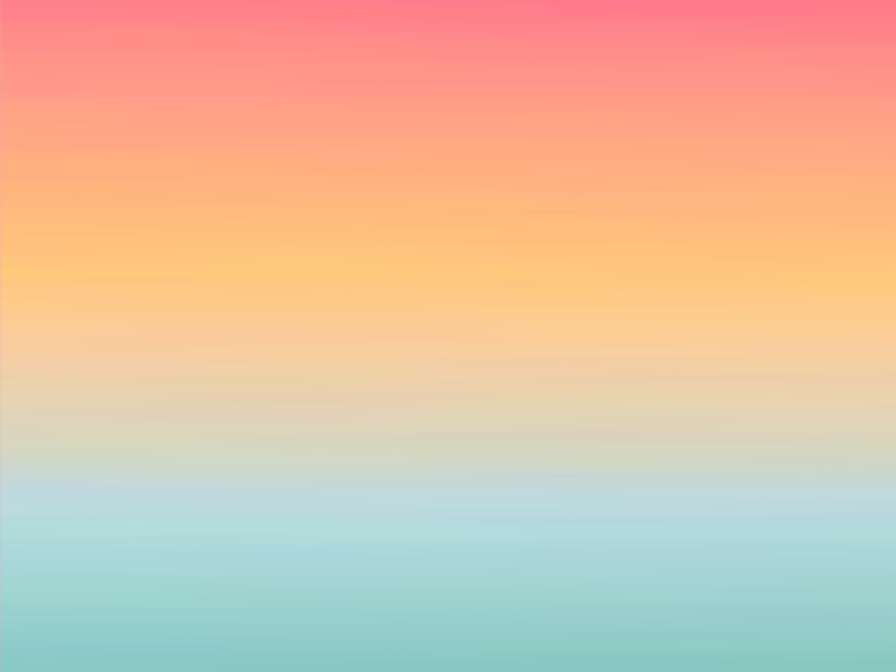
A WebGL 1 fragment shader for this background:

```glsl
precision highp float;
// A soft sunset sky: coral pink falls through apricot and gold to pale blue and teal.
// A chain of colour stops is read along the height, nearly level, while long thin
// layers of gradient noise add fine horizontal streaks of light and hue.

uniform vec2 u_resolution;

const vec3 ROSE    = vec3(1.00, 0.485, 0.54);
const vec3 CORAL   = vec3(1.00, 0.57, 0.54);
const vec3 SALMON  = vec3(1.00, 0.635, 0.53);
const vec3 APRICOT = vec3(1.00, 0.685, 0.505);
const vec3 GOLD    = vec3(1.00, 0.785, 0.485);
const vec3 PEACH   = vec3(0.985, 0.80, 0.60);
const vec3 SAND    = vec3(0.91, 0.82, 0.69);
const vec3 SAGE    = vec3(0.83, 0.84, 0.76);
const vec3 MIST    = vec3(0.755, 0.85, 0.87);
const vec3 SKY     = vec3(0.70, 0.86, 0.87);
const vec3 AQUA    = vec3(0.625, 0.83, 0.825);
const vec3 TEAL    = vec3(0.53, 0.79, 0.77);
const vec3 LAVENDER = vec3(0.86, 0.68, 0.76);

// Random unit gradient for a lattice cell
vec2 cellGradient(vec2 cell) {
  float angle = 6.2832 * fract(sin(dot(cell, vec2(127.1, 311.7))) * 437.585);
  return vec2(cos(angle), sin(angle));
}

float gradientNoise(vec2 p) {
  vec2 i = floor(p);
  vec2 f = p - i;
  vec2 w = f * f * f * (f * (f * 6.0 - 15.0) + 10.0);
  vec2 e = vec2(1.0, 0.0);
  float low = mix(dot(cellGradient(i), f),
                  dot(cellGradient(i + e.xy), f - e.xy), w.x);
  float high = mix(dot(cellGradient(i + e.yx), f - e.yx),
                   dot(cellGradient(i + e.xx), f - e.xx), w.x);
  return mix(low, high, w.y);
}

// Layers of noise stretched along the horizon, from a given number of rows up
float streaks(vec2 uv, float rows, float seed) {
  float sum = 0.0;
  float weight = 1.0;
  vec2 scale = vec2(2.0, rows);
  for (int k = 0; k < 3; k++) {
    sum += weight * gradientNoise(uv * scale + seed + float(k) * 7.3);
    scale *= vec2(1.5, 2.0);
    weight *= 0.7;
  }
  return sum;
}

// Moves from the colour so far to the next stop between two depths
vec3 toStop(vec3 colour, vec3 next, float from, float to, float depth) {
  return mix(colour, next, clamp((depth - from) / (to - from), 0.0, 1.0));
}

// Sky colour by depth: 0 at the top, 1 at the bottom
vec3 skyColour(float depth) {
  vec3 c = toStop(ROSE, CORAL, 0.00, 0.09, depth);
  c = toStop(c, SALMON, 0.09, 0.175, depth);
  c = toStop(c, APRICOT, 0.175, 0.25, depth);
  c = toStop(c, GOLD, 0.25, 0.41, depth);
  c = toStop(c, PEACH, 0.41, 0.50, depth);
  c = toStop(c, SAND, 0.50, 0.59, depth);
  c = toStop(c, SAGE, 0.59, 0.675, depth);
  c = toStop(c, MIST, 0.675, 0.735, depth);
  c = toStop(c, SKY, 0.735, 0.79, depth);
  c = toStop(c, AQUA, 0.79, 0.89, depth);
  return toStop(c, TEAL, 0.89, 1.00, depth);
}

void main() {
  vec2 uv = gl_FragCoord.xy / u_resolution;

  // Bands sink slightly to the right, most of all near the top
  float tilt = 0.008 + 0.022 * smoothstep(0.65, 1.0, uv.y);
  float depth = 1.0 - uv.y + tilt * (0.5 - uv.x);
  depth += 0.007 * streaks(uv, 24.0, 0.0);
  vec3 colour = skyColour(depth);

  // Fine streaks of light, and wider ones between pink and yellow
  colour += 0.008 * streaks(uv, 48.0, 31.7);
  colour += vec3(0.0, 0.010, -0.014) * streaks(uv, 20.0, 63.1);

  // Cooler lower right corner and a thin tinted left edge
  colour *= 1.0 - 0.02 * uv.x * smoothstep(0.35, 0.0, uv.y);
  float edge = 1.0 - smoothstep(0.0, 0.004, uv.x);
  colour = mix(colour, LAVENDER, 0.2 * edge);

  gl_FragColor = vec4(colour, 1.0);
}
```
